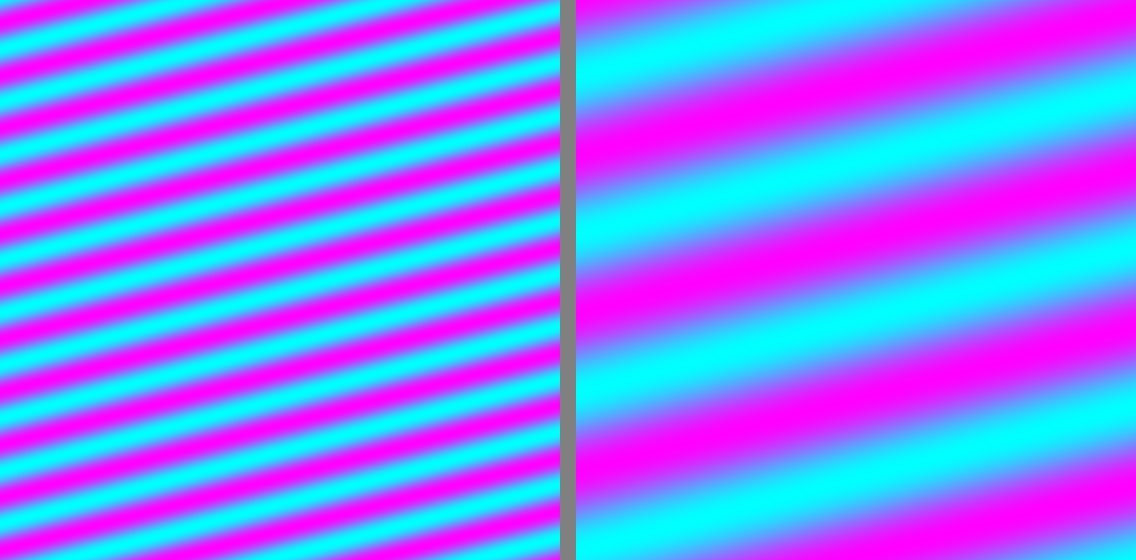
Left, the full canvas; right, a detail of the centre.
Give the GLSL for this pattern, as a WebGL 2 fragment shader.

```glsl
#version 300 es
precision highp float;
// Soft diagonal stripes that blend between magenta and cyan.
// A single plane wave, set by its repeats across and up the canvas,
// drives a cosine mix of the two colours.

uniform vec2 u_resolution;
out vec4 fragColor;

const float TAU = 6.2831853;
const vec2 REPEATS = vec2(-2.75, 10.62);  // stripes across and up; the sign sets the tilt
const float CYAN_PHASE = 0.68;            // wave position of a cyan centre at the origin
const vec3 MAGENTA = vec3(1.0, 0.0, 1.0);
const vec3 CYAN = vec3(0.0, 1.0, 1.0);

// Smooth wave: 1 at the centre of a cyan stripe, 0 at a magenta centre
float stripeWave(vec2 uv) {
    float cycle = dot(uv, REPEATS) - CYAN_PHASE;
    return 0.5 + 0.5 * cos(TAU * cycle);
}

void main() {
    vec2 uv = gl_FragCoord.xy / u_resolution;
    fragColor = vec4(mix(MAGENTA, CYAN, stripeWave(uv)), 1.0);
}
```
